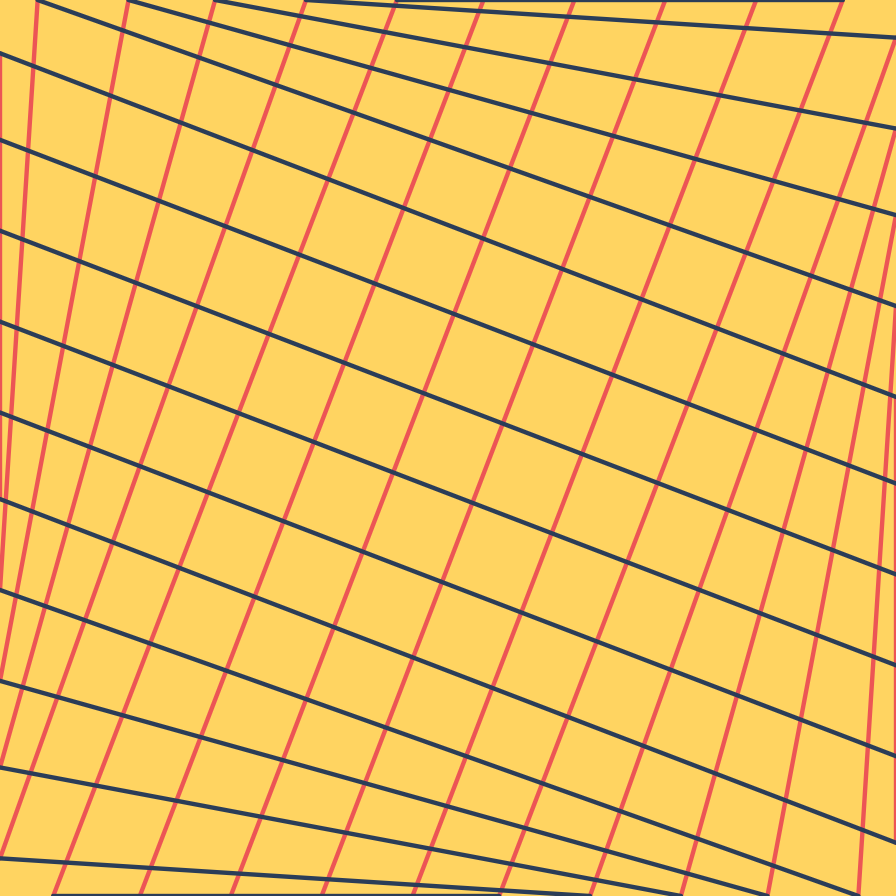
Write a Shadertoy shader that draws this pattern.

```glsl
const vec3 GROUND = vec3(1.0, 0.83, 0.38);
const vec3 RED = vec3(0.925, 0.335, 0.335);
const vec3 NAVY = vec3(0.17, 0.24, 0.345);

const int PEGS_PER_SIDE = 10;
const int PEG_COUNT = 4 * PEGS_PER_SIDE;
const int NAVY_SUM = 13;         // peg i is strung to peg (sum - i)
const int RED_SUM = 33;
const float GRID = 207.0;        // pegs snap to this many steps per side
const float FIRST_PEG = 8.7;     // distance of the first peg from its corner, in steps
const float SNAP_PHASE = 0.45;
const float LINE_WIDTH = 0.0049;

// Position of a peg, counted clockwise from the top left corner
vec2 pegPosition(int index) {
    int peg = (index + PEG_COUNT) % PEG_COUNT;
    float k = float(peg % PEGS_PER_SIDE);
    float spacing = GRID / float(PEGS_PER_SIDE);
    float along = (floor(k * spacing + SNAP_PHASE) + FIRST_PEG) / GRID;
    vec2 pos = vec2(along - 0.5, 0.5);
    for (int side = 0; side < peg / PEGS_PER_SIDE; side++) {
        pos = vec2(pos.y, -pos.x);
    }
    return pos;
}

float segmentDistance(vec2 p, vec2 a, vec2 b) {
    vec2 ap = p - a;
    vec2 ab = b - a;
    float t = clamp(dot(ap, ab) / dot(ab, ab), 0.0, 1.0);
    return length(ap - ab * t);
}

// Antialiased coverage of all strings whose peg indices share one sum
float stringCoverage(vec2 p, int pegSum, float pixel) {
    int first = (pegSum + 1) / 2;
    float dist = 1.0;
    for (int n = 0; n < PEG_COUNT / 2; n++) {
        int peg = first + n;
        dist = min(dist, segmentDistance(p, pegPosition(peg), pegPosition(pegSum - peg)));
    }
    return clamp(0.5 + (0.5 * LINE_WIDTH - dist) / pixel, 0.0, 1.0);
}

void mainImage(out vec4 fragColor, in vec2 fragCoord) {
    float pixel = 1.0 / min(iResolution.x, iResolution.y);
    vec2 p = (fragCoord - 0.5 * iResolution.xy) * pixel;

    // Navy strings lie over the red ones
    vec3 color = mix(GROUND, RED, stringCoverage(p, RED_SUM, pixel));
    color = mix(color, NAVY, stringCoverage(p, NAVY_SUM, pixel));
    fragColor = vec4(color, 1.0);
}
```
